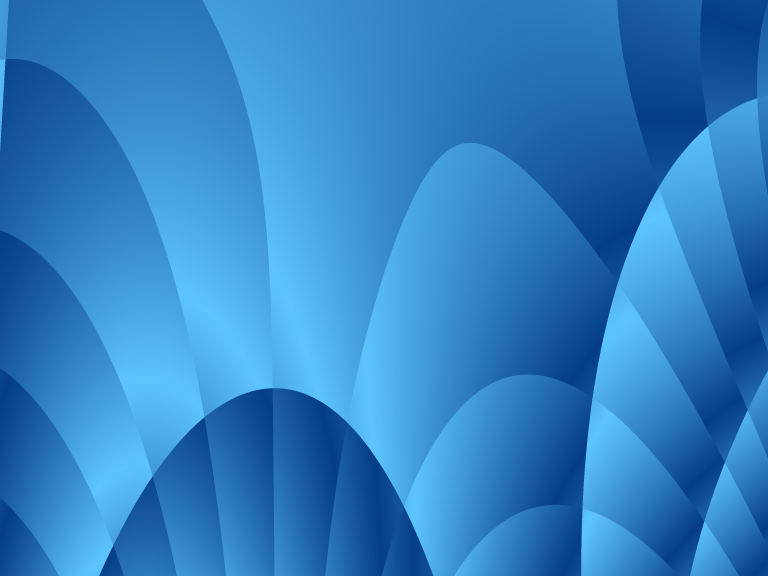
Write a Shadertoy shader that draws this background.

```glsl
// Overlapping translucent blue arches: a warped height field is cut into bands,
// each band shifts the phase of one smooth triangle-wave gradient, and large
// domes shift it by half a cycle, so that light and dark swap inside them.

#define DEEP_BLUE vec3(0.016, 0.235, 0.530)
#define SKY_BLUE vec3(0.365, 0.770, 1.000)
#define BAND_SHIFT 0.14
#define DOME_SHIFT 0.5
#define AA_GRID 4

// Height whose whole-number levels are the nested arches; depth runs downward.
float archHeight(float x, float depth) {
    float ridge = 0.747 + depth * (0.295 - 0.052 * depth);
    float crest = 0.88 + depth * (-0.28 + 3.08 * depth);
    vec3 slope = vec3(7.60, 3.52, -3.80)
        + depth * (vec3(6.54, 10.44, 10.73) + depth * vec3(3.92, -7.89, -10.64));
    float d = x - ridge;
    return crest - d * d * (slope.x + d * (slope.y + d * slope.z));
}

// Smooth gradient phase: nearly flat at the top, a curved valley further down.
float gradientPhase(float x, float depth) {
    float top = 0.21 - 0.06 * sin(5.2 * x);
    float d = x - 0.25;
    float valley = sqrt(0.04 + 1.69 * d * d) - 0.62;
    return top + valley * depth * (0.9 + depth);
}

// Number of domes that cover a point.
float domeCount(vec2 p) {
    float d = p.x - 0.477;
    float lowDome = step(p.y, 0.326 - d * d * (3.5 + d * (1.5 + 5.0 * d)));

    vec2 q = pow(abs(vec2(p.x - 1.389, p.y)) / vec2(0.380, 0.840), vec2(2.2));
    float tallDome = step(q.x + q.y, 1.0);

    float cornerDome = step(1.198 + p.y * (0.22 + 0.444 * p.y), p.x);
    float leftSliver = step(p.x, 0.0156 - 0.0588 * (1.0 - p.y));
    return lowDome + tallDome + cornerDome + leftSliver;
}

// Brightness from 0 (deep) to 1 (light).
float tone(vec2 p) {
    float depth = 1.0 - p.y;
    float band = floor(archHeight(p.x, depth));
    float phase = gradientPhase(p.x, depth) - BAND_SHIFT * band
        + DOME_SHIFT * domeCount(p);
    return abs(2.0 * fract(phase) - 1.0);
}

void mainImage(out vec4 fragColor, in vec2 fragCoord) {
    // Average a small grid of samples for smooth edges.
    float sum = 0.0;
    for (int j = 0; j < AA_GRID; j++) {
        for (int i = 0; i < AA_GRID; i++) {
            vec2 offset = (vec2(i, j) + 0.5) / float(AA_GRID) - 0.5;
            vec2 uv = (fragCoord + offset) / iResolution.xy;
            sum += tone(uv * vec2(4.0 / 3.0, 1.0));
        }
    }
    float light = sum / float(AA_GRID * AA_GRID);
    fragColor = vec4(mix(DEEP_BLUE, SKY_BLUE, light), 1.0);
}
```
